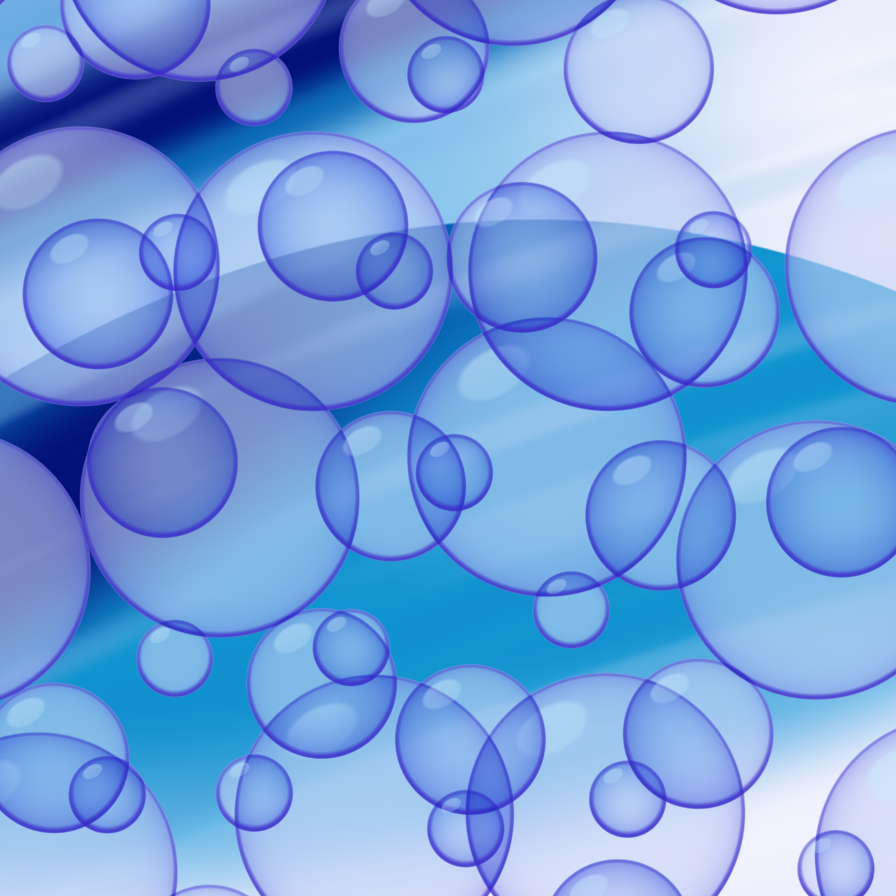
Write a Shadertoy shader that draws this background.

```glsl
// Translucent violet-rimmed bubbles drifting over sweeping blue and white bands.

const vec3 NAVY  = vec3(0.01, 0.07, 0.48);
const vec3 AZURE = vec3(0.03, 0.42, 0.72);
const vec3 CYAN  = vec3(0.07, 0.60, 0.82);
const vec3 PALE  = vec3(0.56, 0.80, 0.94);
const vec3 WHITE = vec3(0.98, 0.98, 1.0);
const vec3 FILM  = vec3(0.79, 0.84, 0.97);
const vec3 RIM   = vec3(0.24, 0.17, 0.79);

float hash(vec2 p) {
    return fract(sin(dot(p, vec2(127.1, 311.7))) * 43758.5453);
}

float noise(vec2 p) {
    vec2 i = floor(p), f = fract(p);
    f = f * f * (3.0 - 2.0 * f);
    return mix(mix(hash(i), hash(i + vec2(1, 0)), f.x),
               mix(hash(i + vec2(0, 1)), hash(i + vec2(1, 1)), f.x), f.y);
}

// 0 below the edge, 1 above it, blended over a width
float ramp(float x, float edge, float width) {
    return smoothstep(edge - width, edge + width, x);
}

// Light upper region crossed by a dark diagonal band
vec3 upperBands(vec2 p) {
    float v = p.y - 0.73 - 0.44 * p.x;
    vec3 c = mix(PALE, WHITE, ramp(p.x, 0.7, 0.25));
    c = mix(c, AZURE, ramp(v, -0.04, 0.04));
    c = mix(c, NAVY, ramp(v, 0.02, 0.03));
    return mix(c, PALE * vec3(0.75, 0.85, 0.95), ramp(v, 0.16, 0.05));
}

// Deep blue lower region that brightens toward the bottom
vec3 lowerBands(vec2 p) {
    float v = p.y - 0.27 - 0.62 * p.x;
    vec3 deep = mix(NAVY, AZURE, ramp(p.x, 0.33, 0.25));
    vec3 c = mix(CYAN, deep, ramp(v, 0.0, 0.09));
    c = mix(c, AZURE, 0.8 * ramp(v, 0.24, 0.06));
    float glow = p.y - 0.2 * p.x * p.x;
    c = mix(c, PALE, 1.0 - ramp(glow, 0.1, 0.12));
    return mix(c, WHITE, 1.0 - ramp(glow, 0.0, 0.06));
}

vec3 background(vec2 p, float px) {
    float arc = 0.755 - 0.5 * (p.x - 0.6) * (p.x - 0.6);
    vec3 c = mix(lowerBands(p), upperBands(p), ramp(p.y, arc, 1.5 * px));
    // Soft streaks running along the sweep
    float across = p.y - 0.5 * p.x + 0.12 * p.x * p.x;
    float streak = noise(vec2(p.x * 1.5, across * 22.0));
    c = mix(c, vec3(0.62, 0.76, 0.93), 0.32 * ramp(streak, 0.72, 0.2));
    return c * mix(vec3(0.92, 0.93, 0.98), vec3(1.0), streak);
}

// Tilted elliptical highlight; q is measured in bubble radii
float gloss(vec2 q) {
    vec2 h = mat2(0.87, -0.5, 0.5, 0.87) * (q - vec2(-0.38, 0.60));
    float e = length(h / vec2(0.29, 0.17));
    return (1.0 - ramp(e, 0.95, 0.12)) * (0.55 + 0.45 * ramp(h.y, 0.0, 0.2));
}

// Blends one bubble over the colour; cover records film already present
void drawBubble(vec2 d, float radius, float px, inout vec3 c, inout float cover) {
    vec2 q = d / radius;
    float r = length(q);
    float edge = (r - 1.0) * radius;
    float mask = 1.0 - ramp(edge, 0.0, px);
    if (mask <= 0.0) return;

    // The first film lightens the bands, further films tint them
    float r4 = r * r * r * r;
    vec3 film = mix(c, mix(FILM, vec3(0.62, 0.67, 0.95), 0.5 * r4), 0.60);
    vec3 tint = c * mix(vec3(0.95, 0.97, 1.0), vec3(0.66, 0.73, 0.95), r * r);
    c = mix(c, mix(film, tint, cover), mask);

    // The rim is heavier at the bottom
    float low = 1.0 - ramp(q.y, -0.1, 0.8);
    float line = 1.0 - smoothstep(0.0, mix(0.003, 0.006, low) + px, abs(edge + 0.002));
    float halo = exp(edge / (0.07 * radius));
    float rim = max(line * mix(0.45, 0.80, low), halo * 0.25);
    c = mix(c, RIM, rim * mask);
    c = mix(c, vec3(0.80, 0.94, 0.99), 0.42 * gloss(q) * mask);
    cover = max(cover, mask);
}

// Scatters equal bubbles on a staggered, jittered grid
void bubbleLayer(vec2 p, float cell, float radius, float share, float seed,
                 float px, inout vec3 c, inout float cover) {
    vec2 base = floor(p / cell);
    for (int j = -1; j <= 1; j++)
    for (int i = -1; i <= 1; i++) {
        vec2 id = base + vec2(i, j);
        if (hash(id + seed) > share) continue;
        vec2 jitter = vec2(hash(id + seed + 17.3), hash(id + seed + 41.9)) - 0.5;
        vec2 center = id + 0.5 + 0.45 * jitter;
        center.x += 0.5 * mod(id.y, 2.0);
        drawBubble(p - center * cell, radius, px, c, cover);
    }
}

void mainImage(out vec4 fragColor, in vec2 fragCoord) {
    vec2 p = fragCoord / iResolution.y;
    float px = 1.0 / iResolution.y;
    vec3 c = background(p, px);
    float cover = 0.0;
    bubbleLayer(p + 0.07, 0.325, 0.156, 0.92, 3.0, px, c, cover);
    bubbleLayer(p + 0.19, 0.255, 0.084, 0.80, 11.0, px, c, cover);
    bubbleLayer(p + 0.03, 0.215, 0.043, 0.60, 29.0, px, c, cover);
    fragColor = vec4(clamp(c, 0.0, 1.0), 1.0);
}
```
